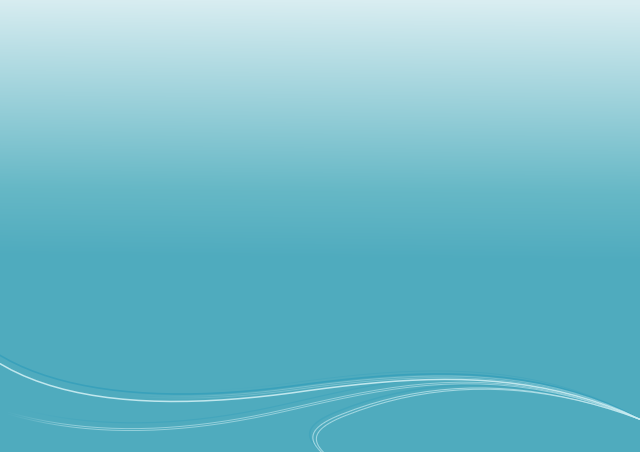
This background is drawn by a WebGL 1 fragment shader. Its source:

```glsl
precision highp float;
uniform vec2 u_resolution;

vec2 bezier(vec2 a, vec2 b, vec2 c, vec2 d, float t) {
  float s = 1.0 - t;
  return s * s * s * a + 3.0 * s * s * t * b + 3.0 * s * t * t * c + t * t * t * d;
}

float segmentDistance(vec2 p, vec2 a, vec2 b) {
  vec2 ab = b - a;
  return length(p - a - ab * clamp(dot(p - a, ab) / dot(ab, ab), 0.0, 1.0));
}

float curveDistance(vec2 p, vec2 a, vec2 b, vec2 c, vec2 d) {
  float nearest = 1000.0;
  vec2 last = a;
  for (int i = 1; i <= 20; i++) {
    vec2 next = bezier(a, b, c, d, float(i) / 20.0);
    nearest = min(nearest, segmentDistance(p, last, next));
    last = next;
  }
  return nearest;
}

// Two joined curves; the shift vanishes where all strands meet at the right
float strandDistance(vec2 p, vec2 shift, vec2 a, vec2 b, vec2 c, vec2 d, vec2 e, vec2 f) {
  vec2 meeting = vec2(100.0, 5.1);
  return min(curveDistance(p, a + shift, b + shift, c + shift, d + shift),
             curveDistance(p, d + shift, e + shift, f + shift, meeting));
}

float upperWave(vec2 p, vec2 shift) {
  return strandDistance(p, shift, vec2(0.0, 15.1), vec2(10.4, 8.9), vec2(27.3, 7.8),
                        vec2(45.6, 10.3), vec2(63.8, 12.8), vec2(83.3, 14.3));
}

float brightWave(vec2 p) {
  return strandDistance(p, vec2(0.0), vec2(0.0, 13.8), vec2(11.7, 6.8), vec2(29.9, 6.9),
                        vec2(48.2, 9.6), vec2(66.4, 12.1), vec2(83.3, 12.9));
}

float lowerWave(vec2 p, vec2 shift) {
  return strandDistance(p, shift, vec2(1.3, 5.9), vec2(14.3, 2.2), vec2(28.6, 2.7),
                        vec2(44.3, 6.3), vec2(59.9, 9.8), vec2(76.8, 14.6));
}

float hookWave(vec2 p, vec2 shift) {
  return strandDistance(p, shift, vec2(50.3, -0.1), vec2(47.9, 2.1), vec2(48.3, 3.9),
                        vec2(53.4, 5.9), vec2(67.7, 11.6), vec2(83.3, 11.4));
}

// Antialiased line that dims rather than vanishes below one pixel
float stroke(float d, float width) {
  float pixel = 100.0 / u_resolution.x;
  float halfWidth = 0.5 * max(width, pixel);
  return clamp((halfWidth - d) / pixel + 0.5, 0.0, 1.0) * min(1.0, width / pixel);
}

void main() {
  vec2 uv = gl_FragCoord.xy / u_resolution;
  vec2 p = gl_FragCoord.xy * 100.0 / u_resolution.x;

  // Slightly tilted sky gradient
  float height = uv.y + 0.014 * (uv.x - 0.5);
  vec3 color = mix(vec3(0.31, 0.67, 0.745), vec3(0.40, 0.72, 0.775),
                   clamp((height - 0.43) / 0.15, 0.0, 1.0));
  color = mix(color, vec3(0.85, 0.93, 0.945), clamp((height - 0.58) / 0.42, 0.0, 1.0));

  if (p.y < 18.0) {
    vec3 deepTeal = vec3(0.20, 0.62, 0.73);
    vec3 paleAqua = vec3(0.80, 0.93, 0.95);

    // Dark companion strands
    color = mix(color, deepTeal, 0.8 * stroke(upperWave(p, vec2(0.0)), 0.26));
    float shade = stroke(upperWave(p, vec2(0.0, 0.5)), 0.13) * smoothstep(28.0, 60.0, p.x);
    shade += stroke(lowerWave(p, vec2(0.4, 1.2)), 0.2) * smoothstep(1.0, 20.0, p.x);
    shade += stroke(hookWave(p, vec2(-0.5, 0.5)), 0.25);
    color = mix(color, deepTeal, min(0.4 * shade, 0.6));

    // Fine pale strands
    for (int i = 0; i < 2; i++) {
      float k = float(i);
      float upper = stroke(upperWave(p, vec2(0.0, -0.35 - 0.28 * k)), 0.1);
      float lower = stroke(lowerWave(p, vec2(0.0, 0.3 * k)), 0.13);
      float hook = stroke(hookWave(p, vec2(0.55, -0.22) * k), 0.17);
      color = mix(color, paleAqua, 0.5 * upper * smoothstep(16.0, 50.0, p.x));
      color = mix(color, paleAqua, 0.65 * lower * smoothstep(0.0, 14.0, p.x));
      color = mix(color, paleAqua, 0.65 * hook);
    }

    // Main bright strand
    color = mix(color, paleAqua, 0.9 * stroke(brightWave(p), 0.24));
  }

  gl_FragColor = vec4(color, 1.0);
}
```
